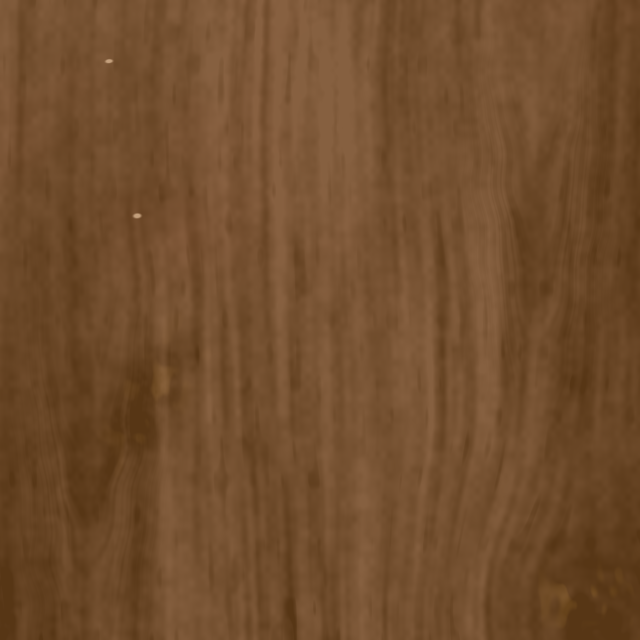
Write a Shadertoy shader that draws this texture.

```glsl
// Brown wood board with soft vertical grain: stretched value noise is read along
// a coordinate that bends around a knot, with nested parabolic "cathedral" bands,
// broad light and dark zones, a dark smudge and two tiny pale specks on top.

float hash(vec2 p) {
    vec3 q = fract(vec3(p.xyx) * 0.1031);
    q += dot(q, q.yzx + 33.33);
    return fract((q.x + q.y) * q.z);
}

// Value noise, centred on zero, range -1 to 1
float noise(vec2 p) {
    vec2 cell = floor(p), f = fract(p);
    f = f * f * (3.0 - 2.0 * f);
    float low = mix(hash(cell), hash(cell + vec2(1, 0)), f.x);
    float high = mix(hash(cell + vec2(0, 1)), hash(cell + vec2(1, 1)), f.x);
    return 2.0 * mix(low, high, f.y) - 1.0;
}

float fbm(vec2 p) {
    float sum = 0.0, amplitude = 0.55;
    for (int i = 0; i < 4; i++) {
        sum += amplitude * noise(p);
        p = p * 2.03 + 17.3;
        amplitude *= 0.55;
    }
    return sum;
}

// Soft elliptical spot, 1 at its centre
float spot(vec2 p, vec2 centre, vec2 radius) {
    vec2 d = (p - centre) / radius;
    return exp(-dot(d, d));
}

// Nested bands shaped like parabolas that open upwards
float cathedral(vec2 p, vec2 tip, float steepness) {
    vec2 d = p - tip;
    float level = d.y - steepness * d.x * d.x;
    return noise(vec2(level * 17.0, tip.x * 91.0)) + 0.6 * noise(vec2(level * 39.0, 7.0));
}

// Grain coordinate: spread around the knot and above the right cathedral
float grainCoordinate(vec2 p, vec2 knot) {
    float s = p.x + 0.010 * noise(p * vec2(4.0, 2.5)) + 0.003 * noise(p * vec2(14.0, 9.0));
    s -= 0.8 * (p.x - knot.x) * spot(p, knot, vec2(0.24, 0.22));
    s -= 0.55 * (p.x - 0.84) * spot(p, vec2(0.84, 1.0), vec2(0.18, 0.5));
    s -= 0.03 * smoothstep(0.5, 0.0, p.y) * spot(p, vec2(0.45, 0.0), vec2(0.2, 0.6));
    return s;
}

void mainImage(out vec4 fragColor, in vec2 fragCoord) {
    vec2 p = fragCoord / iResolution.xy;
    vec2 knot = vec2(0.93, 0.03);
    vec2 warped = p + 0.007 * vec2(noise(p * 17.0), noise(p * 17.0 + 40.0));
    float s = grainCoordinate(p, knot);

    // Broad light and dark zones
    float tone = 0.56 + 0.34 * fbm(p * vec2(6.0, 2.5) + 3.0);
    tone += 0.42 * spot(p, vec2(0.57, 0.55), vec2(0.17, 0.65));
    tone += 0.30 * spot(p, vec2(0.28, 0.95), vec2(0.35, 0.3));
    tone -= 0.62 * spot(p, vec2(0.03, 0.25), vec2(0.20, 0.42));
    tone -= 0.25 * spot(p, vec2(1.0, 0.5), vec2(0.13, 0.7));
    tone -= 0.65 * spot(p, knot, vec2(0.22, 0.18));

    // Long grain streaks, stronger in some columns
    float strength = 0.9 + 0.5 * noise(vec2(s * 7.0, p.y * 2.5 + 9.0));
    float streaks = 0.24 * noise(vec2(s * 24.0, p.y * 1.3));
    streaks += 0.36 * noise(vec2(s * 52.0, p.y * 2.2 + 5.0));
    streaks += 0.27 * noise(vec2(s * 100.0, p.y * 5.0 + 11.0));
    tone += strength * streaks;

    // Short dark pores lying along the grain
    float pores = smoothstep(0.45, 0.95, noise(vec2(s * 85.0, p.y * 20.0 + 31.0)));
    tone -= 0.35 * pores * strength;

    // Cathedral bands: one at the upper right, one at the lower left
    float rightMask = spot(p, vec2(0.84, 0.68), vec2(0.075, 0.24));
    float leftMask = spot(p, vec2(0.14, 0.28), vec2(0.075, 0.26));
    tone += 0.42 * rightMask * cathedral(warped, vec2(0.84, 0.58), 85.0);
    tone += 0.46 * leftMask * cathedral(warped, vec2(0.14, 0.24), 62.0);
    tone -= 0.55 * spot(p, vec2(0.835, 0.64), vec2(0.028, 0.075));

    // Curled rings of the knot
    vec2 toKnot = (warped - knot) * vec2(1.0, 1.25);
    float rings = noise(vec2(length(toKnot) * 42.0, 2.0 * toKnot.x / (length(toKnot) + 0.02)));
    tone += 0.45 * rings * spot(p, knot, vec2(0.14, 0.12));

    // Slanted dark smudge with ragged edges
    vec2 d = warped - vec2(0.235, 0.375);
    vec2 slanted = vec2(0.87 * d.x - 0.5 * d.y, 0.5 * d.x + 0.87 * d.y);
    float smudge = spot(slanted, vec2(0.0), vec2(0.045, 0.115));
    tone -= smudge * (0.75 + 0.6 * fbm(p * vec2(30.0, 22.0)));

    // Fine blurred mottling
    tone += 0.13 * noise(p * vec2(52.0, 42.0)) + 0.12 * noise(p * vec2(110.0, 90.0));

    tone = clamp(tone, -0.3, 1.3);
    vec3 color = mix(vec3(0.375, 0.242, 0.115), vec3(0.492, 0.346, 0.220), tone);

    // Reddish patches, and golden flecks in the knot and smudge
    float red = 0.5 * smoothstep(0.0, 0.6, fbm(p * 5.0 + 21.0)) + spot(p, vec2(0.32, 0.63), vec2(0.12, 0.08));
    color += 0.009 * red * vec3(1.0, -0.4, 0.0) * smoothstep(0.3, 0.8, p.y);
    float fleck = smoothstep(0.2, 0.8, noise(warped * vec2(65.0, 38.0)));
    float golden = spot(p, vec2(0.93, 0.06), vec2(0.09, 0.05)) + 0.6 * smudge;
    color += fleck * golden * vec3(0.09, 0.075, 0.03);

    // Two pale specks
    for (int i = 0; i < 2; i++) {
        float k = float(i);
        vec2 centre = vec2(0.175 + 0.04 * k, 0.902 - 0.237 * k);
        float speck = spot(warped - centre, vec2(0.0), vec2(0.0065, 0.0045));
        color = mix(color, vec3(0.80, 0.66, 0.52), 0.9 * smoothstep(0.15, 0.8, speck));
    }
    fragColor = vec4(color, 1.0);
}
```
